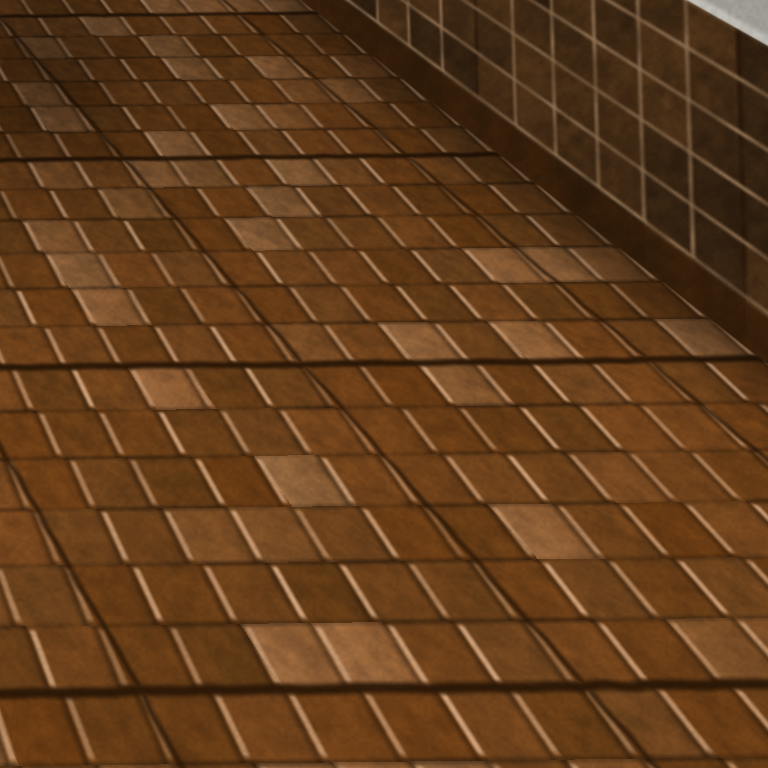
A WebGL 2 fragment shader for this texture:

```glsl
#version 300 es
precision highp float;
// Brown paving in panels of six by six bricks, receding beside a low tiled wall.
uniform vec2 u_resolution;
out vec4 outColor;

const vec2 VANISHING = vec2(-0.911, -1.016); // measured from the top left
const float PANEL = 6.0;                     // bricks along each panel side
const float WALL_FOOT = 1.282;               // floor slope where the wall begins

const vec3 BROWN = vec3(0.405, 0.245, 0.105);
const vec3 UMBER = vec3(0.335, 0.190, 0.055);
const vec3 TAN = vec3(0.540, 0.375, 0.230);
const vec3 MORTAR = vec3(0.740, 0.580, 0.440);
const vec3 SEAM = vec3(0.150, 0.080, 0.020);
const vec3 TILE = vec3(0.225, 0.145, 0.070);
const vec3 GROUT = vec3(0.540, 0.425, 0.310);
const vec3 LEDGE = vec3(0.620, 0.610, 0.580);

float hash(vec2 p) {
  return fract(sin(dot(p, vec2(127.1, 311.7))) * 43758.5453);
}

float noise(vec2 p) {
  vec2 i = floor(p), f = fract(p);
  f = f * f * (3.0 - 2.0 * f);
  return mix(mix(hash(i), hash(i + vec2(1, 0)), f.x),
             mix(hash(i + vec2(0, 1)), hash(i + vec2(1, 1)), f.x), f.y);
}

float fbm(vec2 p) {
  float sum = 0.0, amp = 0.5;
  for (int i = 0; i < 4; i++) {
    sum += amp * noise(p);
    p = p * 2.03 + 7.1;
    amp *= 0.5;
  }
  return sum;
}

// Soft stroke around zero distance
float stroke(float d, float halfWidth, float soft) {
  return 1.0 - smoothstep(halfWidth - soft, halfWidth + soft, abs(d));
}

// Signed distance to the nearest multiple of a period
float nearest(float x, float period) {
  return x - period * round(x / period);
}

vec3 paving(vec2 g, vec2 aa, vec2 p) {
  vec2 cell = floor(g), f = fract(g);

  // Brick tones
  float tone = hash(cell + 3.7);
  vec3 col = mix(UMBER, BROWN, 0.35 + 0.75 * hash(cell + 19.3));
  col = mix(col, TAN, smoothstep(0.72, 0.92, tone) * (0.95 - 0.35 * f.x));
  col += vec3(0.025, 0.0, -0.01) * (hash(cell + 41.0) - 0.4);
  col *= 0.84 + 0.34 * fbm(g * vec2(5.0, 4.0));

  // Faint joints between rows
  float rowJoint = stroke(nearest(g.y, 1.0), 0.04, 0.03 + aa.y);
  col *= 1.0 - rowJoint * (0.12 + 0.25 * hash(vec2(cell.x, round(g.y))));

  // Bright slanted mortar strokes, broken at every row
  vec2 id = vec2(round(g.x), cell.y);
  float slant = (f.y - 0.5) * 0.13 + (hash(id + 8.0) - 0.5) * 0.06;
  float d = g.x - id.x - slant;
  float ends = smoothstep(0.02, 0.14, f.y) * (1.0 - smoothstep(0.88, 0.99, f.y));
  float onPanel = 1.0 - step(0.5, abs(nearest(id.x, PANEL)));
  float strength = mix(0.55, 1.0, hash(id + 23.0)) * mix(1.0, 0.6, onPanel);
  col *= 1.0 - 0.32 * stroke(d + 0.09, 0.035, 0.04 + aa.x);
  col = mix(col, MORTAR, ends * strength * stroke(d, 0.042, 0.02 + 0.7 * aa.x));

  // Dark seams around each panel
  float wobble = 0.05 * (noise(g * 3.0) - 0.5);
  float across = stroke(nearest(g.y, PANEL) + wobble, 0.075, 0.05 + aa.y);
  float along = stroke(nearest(g.x, PANEL) - 0.075 + wobble, 0.045, 0.03 + aa.x);
  col = mix(col, SEAM, max(0.92 * across, 0.8 * along));

  // Dimmer far away, in the corner and beside the wall
  float patchShade = 0.25 * exp(-dot(p - vec2(0.05, 0.1), p - vec2(0.05, 0.1)) * 60.0);
  return col * (mix(0.84, 1.08, smoothstep(0.0, 0.6, p.y)) - patchShade);
}

vec3 wall(vec2 g, vec2 aa, vec2 p) {
  vec2 cell = floor(g);
  vec3 col = TILE * (0.75 + 0.5 * hash(cell + 5.0)) * (0.75 + 0.5 * fbm(p * 60.0));

  // Grout grid, worn unevenly
  float wear = 0.45 + 0.65 * noise(p * 35.0);
  float darkJoint = 1.0 - step(0.5, abs(nearest(round(g.x) - 3.0, PANEL)));
  float upright = stroke(nearest(g.x, 1.0), 0.045, 0.03 + aa.x) * step(0.0, g.y);
  float level = stroke(nearest(g.y, 1.0), 0.04, 0.03 + aa.y) * step(-0.5, g.y);
  col = mix(col, mix(GROUT, SEAM, darkJoint), upright * wear * 0.85);
  col = mix(col, GROUT, level * wear);

  // Shaded plinth below, pale ledge above
  float plinth = 1.0 - smoothstep(-0.15, -0.05, g.y);
  col = mix(col, SEAM * (1.0 + 0.6 * fbm(p * 40.0)), 0.75 * plinth);
  col = mix(col, LEDGE, smoothstep(4.92 - aa.y, 4.92 + aa.y, g.y));
  return col + 0.12 * stroke(g.y - 5.0, 0.1, 0.05 + aa.y);
}

void main() {
  vec2 p = gl_FragCoord.xy / u_resolution;
  p.y = 1.0 - p.y;
  vec2 q = p - VANISHING;
  float slope = q.x / q.y;

  // Perspective grids of the two planes
  float depth = 1.0 / (q.y + 0.012 * (p.x - 0.4));
  vec2 floorGrid = vec2((slope - 0.567) / 0.051, (depth - 0.5225) / 0.02477);
  float reach = 1.0 / (q.x - 0.03 * (p.y - 0.15));
  vec2 wallGrid = vec2((0.711 - reach) / 0.01974, (0.745 - 1.0 / slope) / 0.037);
  vec2 floorAA = fwidth(floorGrid), wallAA = fwidth(wallGrid);
  float edge = fwidth(slope);

  vec3 ground = paving(floorGrid, floorAA, p);
  ground *= 1.0 - 0.3 * smoothstep(WALL_FOOT - 0.1, WALL_FOOT, slope);
  float isWall = smoothstep(WALL_FOOT - edge, WALL_FOOT + edge, slope);
  vec3 col = mix(ground, wall(wallGrid, wallAA, p), isWall);

  col *= 0.96 + 0.08 * noise(p * 220.0); // fine grain
  outColor = vec4(clamp(col, 0.0, 1.0), 1.0);
}
```
